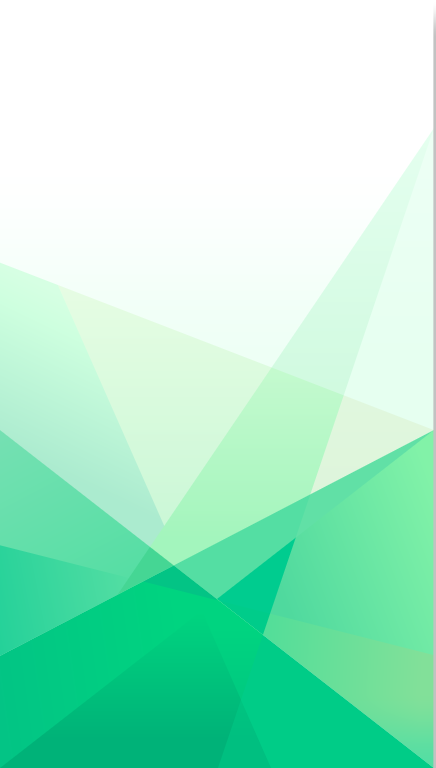
Give the GLSL for this background, as a Shadertoy shader.

```glsl
// Overlapping translucent green facets rising from the bottom into a white sky.
// Straight lines split the canvas into half-planes; products of their soft
// masks select each facet, which is filled with its own linear gradient.

// Corners where the facet lines meet (0..1 canvas units)
const vec2 PEAK        = vec2(0.995, 0.833);
const vec2 RIGHT_HUB   = vec2(0.995, 0.440);
const vec2 RIGHT_LOW   = vec2(0.995, 0.147);
const vec2 RIGHT_BASE  = vec2(0.995, 0.000);
const vec2 LEFT_HIGH   = vec2(0.000, 0.658);
const vec2 LEFT_HUB    = vec2(0.000, 0.440);
const vec2 LEFT_MID    = vec2(0.000, 0.290);
const vec2 LEFT_LOW    = vec2(0.000, 0.146);
const vec2 LEFT_BASE   = vec2(0.000, 0.000);
const vec2 BEAM_FOOT   = vec2(0.500, 0.000);
const vec2 SHADE_TOP   = vec2(0.110, 0.658);
const vec2 SHADE_FOOT  = vec2(0.622, 0.000);

// Palette
const vec3 WHITE       = vec3(1.00, 1.00, 1.00);
const vec3 MIST        = vec3(0.93, 1.00, 0.96);
const vec3 ICE         = vec3(0.90, 1.00, 0.94);
const vec3 MINT        = vec3(0.82, 0.98, 0.88);
const vec3 CREAM       = vec3(0.90, 0.99, 0.89);
const vec3 PALE_LEAF   = vec3(0.79, 0.97, 0.84);
const vec3 SAGE        = vec3(0.67, 0.92, 0.81);
const vec3 APPLE       = vec3(0.77, 0.98, 0.81);
const vec3 SPRING      = vec3(0.64, 0.96, 0.74);
const vec3 LIME        = vec3(0.51, 0.95, 0.66);
const vec3 MEADOW      = vec3(0.51, 0.88, 0.60);
const vec3 SEA         = vec3(0.46, 0.88, 0.70);
const vec3 JADE        = vec3(0.33, 0.87, 0.64);
const vec3 TURQUOISE   = vec3(0.14, 0.82, 0.60);
const vec3 TEAL        = vec3(0.00, 0.80, 0.56);
const vec3 EMERALD     = vec3(0.01, 0.77, 0.52);
const vec3 VIVID       = vec3(0.00, 0.83, 0.50);
const vec3 DEEP        = vec3(0.00, 0.70, 0.47);
const vec3 BORDER_GRAY = vec3(0.76);

const float BORDER_X    = 0.994;
const float BORDER_FADE = 0.95;

// Soft mask of the half-plane below the line a-b (a lies left of b)
float below(vec2 p, vec2 a, vec2 b) {
    vec2 d = (b - a) * iResolution.xy;
    vec2 normal = vec2(d.y, -d.x) / length(d);
    return clamp(dot((p - a) * iResolution.xy, normal) + 0.5, 0.0, 1.0);
}

// Linear gradient running from point a to point b
vec3 gradient(vec2 p, vec2 a, vec2 b, vec3 from, vec3 to) {
    vec2 d = b - a;
    return mix(from, to, clamp(dot(p - a, d) / dot(d, d), 0.0, 1.0));
}

// Vertical gradient between two heights
vec3 fall(vec2 p, float top, float bottom, vec3 from, vec3 to) {
    return gradient(p, vec2(0.0, top), vec2(0.0, bottom), from, to);
}

void mainImage(out vec4 fragColor, in vec2 fragCoord) {
    vec2 p = fragCoord / iResolution.xy;

    // Dividing lines
    float veil   = below(p, LEFT_HIGH, RIGHT_HUB);
    float beam   = below(p, LEFT_BASE, PEAK);
    float pane   = below(p, BEAM_FOOT, PEAK);
    float shade  = below(p, SHADE_TOP, SHADE_FOOT);
    float slope  = below(p, LEFT_LOW, RIGHT_HUB);
    float left   = below(p, LEFT_HUB, RIGHT_BASE);
    float right  = below(p, LEFT_BASE, RIGHT_HUB);
    float ground = below(p, LEFT_MID, RIGHT_LOW);

    // Sky with its beam and pane of light
    vec3 sky = mix(WHITE, MIST, smoothstep(0.80, 0.50, p.y));
    sky = mix(sky, fall(p, 0.84, 0.50, ICE, MINT), beam);
    sky = mix(sky, fall(p, 0.84, 0.50, MIST, ICE), pane);

    // Pale facets under the veil line
    vec3 soft = fall(p, 0.62, 0.30, CREAM, PALE_LEAF);
    vec3 shadow = gradient(p, vec2(0.06, 0.64), vec2(0.0, 0.42), PALE_LEAF + 0.05, SAGE);
    soft = mix(soft, shadow, shade);
    soft = mix(soft, fall(p, 0.52, 0.30, APPLE, SPRING), beam);
    soft = mix(soft, fall(p, 0.48, 0.36, CREAM - 0.02, CREAM - 0.03), pane);
    vec3 col = mix(sky, soft, veil);

    // Left wing
    vec3 wing = gradient(p, LEFT_HUB, vec2(0.08, 0.17), SEA, JADE);
    wing = mix(wing, gradient(p, vec2(0.30, 0.25), LEFT_LOW, JADE, TURQUOISE), ground);
    wing = mix(wing, JADE - vec3(0.06, 0.03, 0.06), beam);
    col = mix(col, wing, left * (1.0 - slope));

    // Right wing: upper strip, middle kite and lower triangle
    vec3 strip = mix(JADE, SEA - vec3(0.08, 0.0, 0.05), pane);
    vec3 kite = gradient(p, vec2(0.66, 0.20), vec2(0.97, 0.41), JADE - 0.02, LIME);
    kite = mix(TEAL, kite, pane);
    vec3 low = gradient(p, vec2(0.62, 0.17), vec2(0.97, 0.13), JADE - vec3(0.0, 0.0, 0.04), MEADOW);
    low = mix(low, JADE, smoothstep(0.10, 0.0, p.y));
    low = mix(TEAL - vec3(0.0, 0.0, 0.02), low, pane);
    vec3 fan = mix(strip, mix(kite, low, ground), right);
    col = mix(col, fan, slope * (1.0 - left));

    // Dark base
    vec3 bank = gradient(p, vec2(0.0, 0.10), vec2(0.40, 0.20), EMERALD, VIVID);
    bank = mix(EMERALD, bank, ground);
    vec3 floorTone = fall(p, 0.20, 0.04, VIVID, DEEP);
    vec3 floorLit = fall(p, 0.18, 0.0, VIVID, EMERALD - 0.02);
    floorTone = mix(floorLit, floorTone, shade);
    floorTone = mix(floorTone, TEAL - vec3(0.0, 0.0, 0.03), pane * (1.0 - 0.5 * shade));
    col = mix(col, mix(bank, floorTone, right), slope * left);

    // Thin border along the right side
    float edge = clamp((p.x - BORDER_X) * iResolution.x + 0.5, 0.0, 1.0);
    vec3 border = mix(BORDER_GRAY, WHITE, smoothstep(BORDER_FADE, 1.0, p.y));
    fragColor = vec4(mix(col, border, edge), 1.0);
}
```
